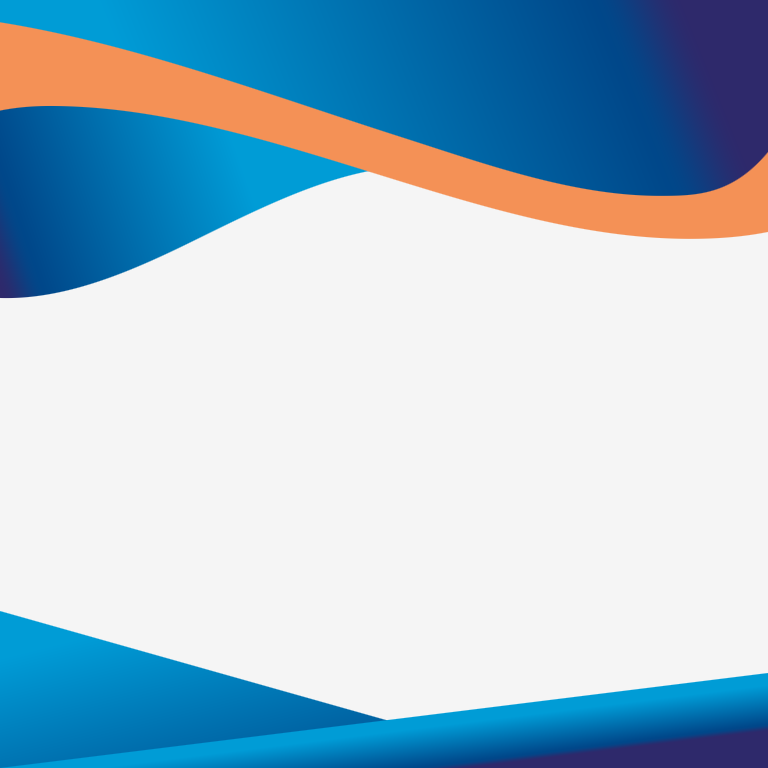
Write a WebGL 2 fragment shader that draws this background.

```glsl
#version 300 es
precision highp float;

// Pale page framed by blue waves and an orange ribbon above, and by two
// slanted blue panels below. Edges are chained Hermite curves or lines;
// layers are painted back to front with a shared three-stop blue ramp.

#define PAPER vec3(0.96)
#define ORANGE vec3(0.957, 0.569, 0.337)
#define BRIGHT vec3(0.0, 0.61, 0.84)
#define DEEP vec3(0.0, 0.28, 0.54)
#define NAVY vec3(0.18, 0.16, 0.42)
#define DEEP_STOP 0.84

uniform vec2 u_resolution;
out vec4 fragColor;

// Cubic between two knots, each holding x, depth and slope.
float span(float x, vec3 a, vec3 b) {
    float w = b.x - a.x;
    float t = clamp((x - a.x) / w, 0.0, 1.0);
    float s = 1.0 - t;
    return a.y * s * s * (1.0 + 2.0 * t) + b.y * t * t * (3.0 - 2.0 * t)
         + w * t * s * (a.z * s - b.z * t);
}

// Top edge of the ribbon.
float crest(float x) {
    vec3 start = vec3(0.0, 0.029, 0.16);
    vec3 slope = vec3(0.521, 0.178, 0.32);
    vec3 trough = vec3(0.859, 0.255, 0.0);
    vec3 end = vec3(1.0, 0.198, -1.2);
    return x < slope.x ? span(x, start, slope)
         : x < trough.x ? span(x, slope, trough) : span(x, trough, end);
}

// Bottom edge of the ribbon.
float hem(float x) {
    vec3 start = vec3(0.0, 0.144, -0.2);
    vec3 peak = vec3(0.065, 0.138, 0.0);
    vec3 slope = vec3(0.479, 0.223, 0.31);
    vec3 trough = vec3(0.898, 0.311, 0.0);
    vec3 end = vec3(1.0, 0.302, -0.2);
    return x < peak.x ? span(x, start, peak)
         : x < slope.x ? span(x, peak, slope)
         : x < trough.x ? span(x, slope, trough) : span(x, trough, end);
}

// Bottom edge of the blue wave at the left.
float wave(float x) {
    vec3 start = vec3(0.0, 0.388, 0.03);
    vec3 slope = vec3(0.247, 0.316, -0.49);
    vec3 end = vec3(0.479, 0.223, -0.2);
    return x < slope.x ? span(x, start, slope) : span(x, slope, end);
}

vec3 blueRamp(float t) {
    vec3 blue = mix(BRIGHT, DEEP, clamp(t / DEEP_STOP, 0.0, 1.0));
    return mix(blue, NAVY, smoothstep(DEEP_STOP, 1.0, t));
}

// Smooth coverage of the side where the edge value is positive.
float cover(float edge) {
    return clamp(0.5 + edge / max(fwidth(edge), 1e-5), 0.0, 1.0);
}

void main() {
    // Position with depth measured down from the top edge.
    vec2 uv = gl_FragCoord.xy / u_resolution;
    float x = uv.x;
    float depth = 1.0 - uv.y;
    vec3 color = PAPER;

    // Upper layers: left wave, ribbon, top sweep.
    float waveShade = (0.352 - x + 0.35 * (depth - 0.326)) / 0.371;
    color = mix(color, blueRamp(waveShade), cover(wave(x) - depth));
    color = mix(color, ORANGE, cover(hem(x) - depth));
    float sweepShade = (x - 0.4 * depth - 0.13) / 0.762;
    color = mix(color, blueRamp(sweepShade), cover(crest(x) - depth));

    // Lower layers: left wedge, then the long band over it.
    float wedgeShade = (depth - 0.859 + 0.25 * x) / 0.352;
    color = mix(color, blueRamp(wedgeShade), cover(depth - 0.7956 - 0.2824 * x));
    float bandDepth = depth - 1.0 + 0.1237 * x;
    color = mix(color, blueRamp((bandDepth - 0.016) / 0.06), cover(bandDepth));

    fragColor = vec4(color, 1.0);
}
```
